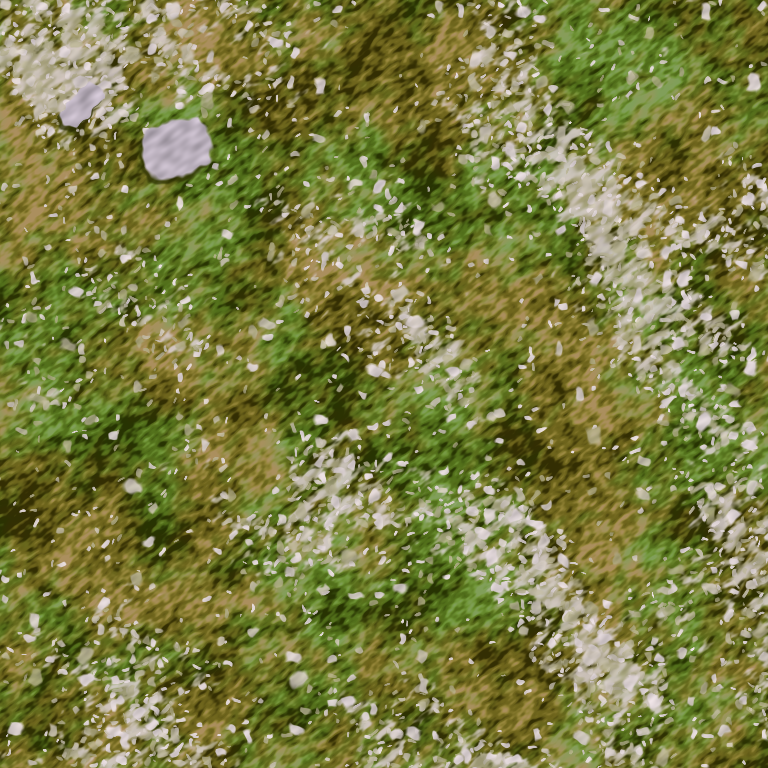
This texture is drawn by a Shadertoy shader. Its source:

```glsl
#define DARK_SOIL vec3(0.18, 0.19, 0.01)
#define OLIVE vec3(0.385, 0.415, 0.11)
#define LIGHT_GRASS vec3(0.52, 0.55, 0.22)
#define DRY_GRASS vec3(0.60, 0.59, 0.37)
#define SAND vec3(0.68, 0.66, 0.53)
#define PALE_STONE vec3(0.85, 0.81, 0.82)
#define SLAB_GREY vec3(0.73, 0.69, 0.74)
#define BLADE_ANGLE 0.66
#define BAND_ANGLE -0.73
#define STONE_MIN 0.10
#define STONE_MAX 0.82
#define SLAB_CHANCE 0.09

// Integer hash of a lattice cell, two values in 0..1
vec2 hash2(vec2 cell) {
    const uint MUL = 1664525u;
    uvec2 q = uvec2(ivec2(cell) + 4096) * MUL + 1013904223u;
    q.x += q.y * MUL;
    q.y += q.x * MUL;
    q ^= q >> 16u;
    q.x += q.y * MUL;
    q.y += q.x * MUL;
    q ^= q >> 16u;
    return vec2(q & 65535u) / 65535.0;
}

vec2 rotate(vec2 p, float a) {
    float c = cos(a), s = sin(a);
    return vec2(c * p.x + s * p.y, c * p.y - s * p.x);
}

float cornerSlope(vec2 cell, vec2 offset) {
    float a = 6.2832 * hash2(cell).x;
    return dot(vec2(cos(a), sin(a)), offset);
}

float gradientNoise(vec2 p) {
    vec2 i = floor(p), f = p - i, e = vec2(1.0, 0.0);
    vec2 u = f * f * f * (f * (f * 6.0 - 15.0) + 10.0);
    float low = mix(cornerSlope(i, f), cornerSlope(i + e, f - e), u.x);
    float high = mix(cornerSlope(i + e.yx, f - e.yx), cornerSlope(i + e.xx, f - e.xx), u.x);
    return mix(low, high, u.y);
}

// Diagonal strips of stony ground
float stonyBand(vec2 p) {
    vec2 q = rotate(p, BAND_ANGLE);
    return gradientNoise(q * vec2(2.6, 7.0) + 31.0)
         + 0.6 * gradientNoise(q * vec2(7.0, 15.0) + 57.0);
}

// Rounded angular stones, one per cell: x = coverage, y = random shade
vec2 scatter(vec2 p, float cells, float seed, bool slabs) {
    vec2 g = p * cells, base = floor(g), best = vec2(0.0);
    float soft = slabs ? 0.06 : 0.27;
    for (int y = -1; y <= 1; y++)
    for (int x = -1; x <= 1; x++) {
        vec2 cell = base + vec2(x, y);
        vec2 jitter = hash2(cell + seed);
        vec2 pick = hash2(cell + seed + 311.0);
        vec2 form = hash2(cell + seed + 677.0);
        vec2 centre = cell + 0.15 + 0.7 * jitter;
        float chance = slabs ? SLAB_CHANCE
            : mix(STONE_MIN, STONE_MAX, smoothstep(-0.15, 0.45, stonyBand(centre / cells)));
        if (pick.x > chance) continue;
        float turn = BLADE_ANGLE + (form.x - 0.5) * (slabs ? 0.8 : 2.4);
        float radius = mix(0.2, 0.38, form.y * form.y);
        vec2 d = abs(rotate(g - centre, turn)) / (radius * vec2(1.0, mix(0.45, 0.8, jitter.y)));
        float dist = mix(max(d.x, d.y), length(d), 0.55);
        float cover = 1.0 - smoothstep(1.0 - soft, 1.0 + soft, dist);
        if (cover > best.x) best = vec2(cover, pick.y);
    }
    return best;
}

void mainImage(out vec4 fragColor, in vec2 fragCoord) {
    vec2 p = fragCoord / iResolution.y;
    vec2 blade = rotate(p, BLADE_ANGLE);

    // Blade streaks, patches and ragged outlines
    float streak = gradientNoise(blade * vec2(45.0, 110.0));
    float fine = gradientNoise(blade * vec2(95.0, 210.0) + 13.0);
    float patches = gradientNoise(blade * vec2(7.0, 10.0) + 71.0)
                  + 0.7 * gradientNoise(blade * vec2(16.0, 26.0) + 97.0);
    vec2 ragged = p + 0.006 * vec2(gradientNoise(p * 75.0 + 19.0), gradientNoise(p * 75.0 + 143.0));

    // Grass from shaded soil to dry tips
    float tone = 0.55 * patches + 0.62 * streak + 0.42 * fine;
    vec3 color = mix(DARK_SOIL, OLIVE, smoothstep(-0.45, -0.05, tone));
    color = mix(color, LIGHT_GRASS, smoothstep(-0.05, 0.25, tone));
    color = mix(color, DRY_GRASS, smoothstep(0.15, 0.45, tone));

    // Drift between brown and fresh green
    float hue = gradientNoise(p * 6.0 + 203.0) + 0.6 * gradientNoise(p * 17.0 + 251.0)
              + 0.5 * gradientNoise(blade * vec2(40.0, 70.0) + 173.0);
    color *= mix(vec3(1.12, 0.95, 1.0), vec3(0.84, 1.06, 0.95), smoothstep(-0.4, 0.5, hue));

    // Broken gravel in the densest strips
    float clumps = gradientNoise(blade * vec2(38.0, 65.0) + 37.0);
    float gravel = smoothstep(0.2, 0.46, 0.85 * stonyBand(ragged) + 0.6 * clumps + 0.2 * fine);
    vec3 gravelColor = mix(SAND, PALE_STONE, smoothstep(-0.3, 0.35, streak + 0.5 * clumps));
    color = mix(color, gravelColor, 0.85 * gravel);

    // Three sizes of loose stones
    for (int i = 0; i < 3; i++) {
        float size = float(i);
        vec2 stone = scatter(ragged, 76.0 - 22.0 * size, 1009.0 * size, false);
        vec3 shade = mix(SAND, PALE_STONE, smoothstep(0.1, 0.8, stone.y)) * (1.0 + 0.2 * streak);
        color = mix(color, shade, stone.x * mix(0.75, 1.0, stone.y));
    }

    // A few flat slabs with a dark lower edge
    vec2 slab = scatter(ragged, 6.0, 5003.0, true);
    float shadow = scatter(ragged + vec2(0.004, 0.007), 6.0, 5003.0, true).x;
    color = mix(color, DARK_SOIL, 0.75 * shadow);
    color = mix(color, SLAB_GREY * (1.0 + 0.22 * streak + 0.2 * clumps), slab.x);

    fragColor = vec4(clamp(color, 0.0, 1.0), 1.0);
}
```
